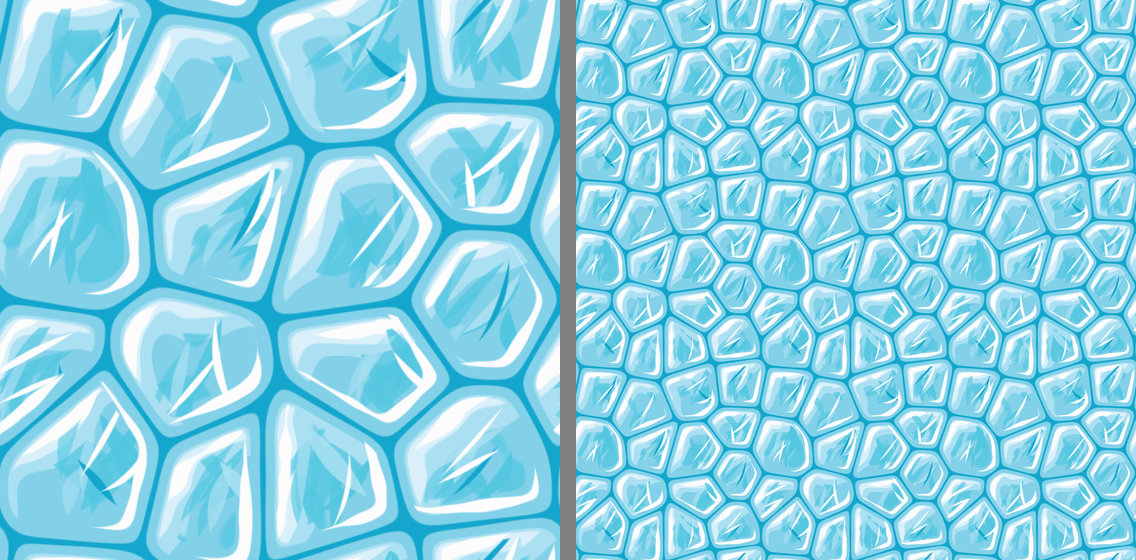
Left, the tile; right, the same tile 3 across and 3 down.
Give the GLSL for this texture, as a three.js fragment shader.

```glsl
varying vec2 vUv;

// Palette
const vec3 GAP_TEAL = vec3(0.08, 0.65, 0.80);
const vec3 DEEP_ICE = vec3(0.33, 0.78, 0.88);
const vec3 ICE = vec3(0.51, 0.82, 0.91);
const vec3 PALE_ICE = vec3(0.67, 0.88, 0.95);
const vec3 FROST = vec3(0.85, 0.94, 0.98);
const vec3 GLINT = vec3(0.99);

// Layout, in units of one block (the canvas is BLOCKS wide)
const float BLOCKS = 4.0;
const float JITTER = 0.62;
const float SIZE_SPREAD = 0.2;
const float GAP = 0.019;
const float RIM = 0.085;
const float ROUNDING = 24.0;  // higher is sharper corners
const float SOFT = 0.008;
const vec2 LIGHT = vec2(-0.7071, 0.7071);
const float SIDE_FADE = 0.5;  // how far highlights keep off averted edges
const int SHARDS = 11;

vec2 hash2(vec2 c) {
  vec3 h = fract(c.xyx * vec3(0.1031, 0.1030, 0.0973) + 0.37);
  h += dot(h, h.yzx + 33.33);
  return fract((h.xx + h.yz) * h.zy);
}

// Gradient noise that wraps after 'period' lattice steps
float corner(vec2 cell, vec2 f, vec2 o, float period) {
  vec2 g = hash2(mod(cell + o, period) * 5.3 + 71.0) * 2.0 - 1.0;
  return dot(g, f - o);
}

float noise(vec2 p, float period) {
  vec2 i = floor(p), f = fract(p);
  vec2 u = f * f * f * (f * (f * 6.0 - 15.0) + 10.0);
  return mix(mix(corner(i, f, vec2(0, 0), period), corner(i, f, vec2(1, 0), period), u.x),
             mix(corner(i, f, vec2(0, 1), period), corner(i, f, vec2(1, 1), period), u.x), u.y);
}

float cover(float d) { return smoothstep(-SOFT, SOFT, d); }

// Block centre (xy) and size weight (z) of a wrapped grid cell
vec3 site(vec2 cell) {
  vec2 id = mod(cell, BLOCKS) * 9.7;
  return vec3(cell + 0.5 + JITTER * (hash2(id + 3.0) - 0.5), SIZE_SPREAD * hash2(id + 41.0).x);
}

// Pointed, slightly bent stroke; positive inside
float leaf(vec2 q, float angle, float halfLength, float halfWidth, float bend) {
  float c = cos(angle), s = sin(angle);
  q = vec2(c * q.x + s * q.y, c * q.y - s * q.x);
  float x = q.x / halfLength;
  return halfWidth * (1.0 - x * x) - abs(q.y - bend * x * x);
}

void main() {
  vec2 p = vUv * BLOCKS;
  vec2 base = floor(p), cell = base;
  vec3 own = vec3(0.0);
  float nearest = 1e3;

  // Find the block that owns this point
  for (int j = -2; j <= 2; j++) for (int i = -2; i <= 2; i++) {
    vec2 c = base + vec2(i, j);
    vec3 s = site(c);
    float power = dot(s.xy - p, s.xy - p) - s.z;
    if (power < nearest) { nearest = power; own = s; cell = c; }
  }

  // Rounded distances to all edges, to the lit ones and to the averted ones
  vec3 sum = vec3(1e-9);
  for (int j = -2; j <= 2; j++) for (int i = -2; i <= 2; i++) {
    if (i == 0 && j == 0) continue;
    vec3 s = site(cell + vec2(i, j));
    vec2 across = s.xy - own.xy;
    float span = length(across);
    float e = (dot(s.xy - p, s.xy - p) - s.z - nearest) / (2.0 * span);
    float away = SIDE_FADE * (1.0 - smoothstep(-0.25, 0.5, dot(across / span, LIGHT)));
    sum += exp(-ROUNDING * (e + vec3(0.0, away, SIDE_FADE - away)));
  }
  vec3 edge = -log(sum) / ROUNDING;

  // Wavy bands that taper along the block
  vec2 q = p - own.xy;
  vec2 id = mod(cell, BLOCKS) * 6.1;
  vec2 mood = hash2(id + 17.0);
  float broad = noise(p * 2.0, BLOCKS * 2.0);
  float fine = noise(p * 4.0 + 0.5, BLOCKS * 4.0);
  float along = dot(q, vec2(0.7071));
  float body = edge.x + 0.012 * broad;
  float lit = edge.y + 0.4 * along * along;
  float inner = body - RIM;

  vec3 color = mix(GAP_TEAL, ICE, cover(body - GAP));
  float pale = min(inner, 0.35 + 0.17 * broad + 0.05 * fine - lit);
  color = mix(color, PALE_ICE, cover(pale));

  // Deep patches in the heart of the block
  float heart = min(body - 0.2, lit - 0.34);
  color = mix(color, DEEP_ICE, 0.75 * cover(min(heart, 0.3 * (broad - 0.13))));

  // Frost and the white stroke beside the lit edges
  float frost = min(inner - 0.02, 0.235 + 0.1 * broad + 0.06 * fine - lit);
  color = mix(color, FROST, cover(frost));
  float slide = along - 0.35 * (mood.x - 0.5);
  float glint = 0.046 + 0.06 * fine - 0.3 * slide * slide - abs(lit - 0.165);
  color = mix(color, GLINT, cover(min(glint, inner - 0.015)));

  // Scattered shards: deep, pale, then single dark and white ones
  float lean = mix(0.75, 1.25, mood.y);
  for (int i = 0; i < SHARDS; i++) {
    float k = float(i);
    vec2 a = hash2(id + k * 13.7 + 5.0), b = hash2(id + k * 7.9 + 29.0);
    bool thin = i >= SHARDS - 3;
    float angle = lean + 0.8 * (b.x - 0.5);
    if (b.y > 0.78) angle = -angle;
    vec2 spot = (a - 0.5) * 0.5 + vec2(0.05, -0.05);
    float wide = thin ? mix(0.016, 0.032, b.y) : mix(0.03, 0.07, b.y);
    float shard = leaf(q - spot, angle, mix(0.18, 0.36, a.y), wide, 0.12 * (a.x - 0.5));
    shard = min(shard, body - 0.14);
    vec3 tint = i < 6 ? DEEP_ICE : PALE_ICE;
    if (thin) tint = i == SHARDS - 3 ? GAP_TEAL : GLINT;
    float strength = thin ? step(0.3, a.x) : mix(0.55, 1.0, a.x);
    if (i < 6) shard = min(shard, lit - 0.2);
    color = mix(color, tint, strength * cover(shard));
  }

  // White slivers along the averted edges
  float shift = along - 0.5 * (mood.y - 0.5);
  float sliver = 0.042 + 0.03 * fine - 0.24 * shift * shift - abs(edge.z - 0.125);
  color = mix(color, GLINT, cover(min(sliver, body - 0.07)));

  gl_FragColor = vec4(color, 1.0);
}
```
